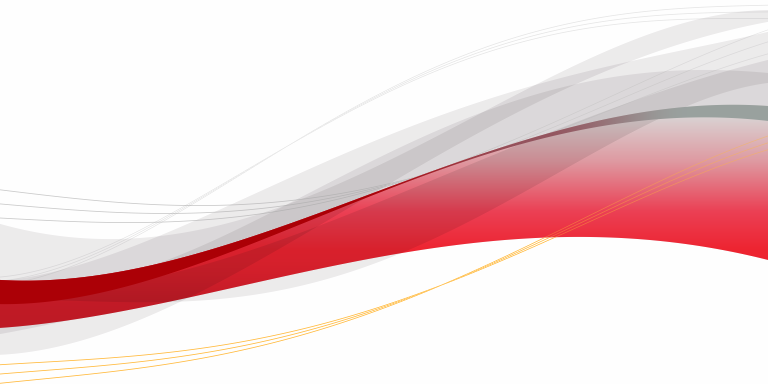
Give the GLSL for this background, as a WebGL 1 fragment shader.

```glsl
precision highp float;
uniform vec2 u_resolution;

// Curve heights at five evenly spaced columns, left to right
#define BODY_TOP       0.271, 0.336, 0.508, 0.672, 0.724
#define BODY_BOTTOM    0.146, 0.227, 0.333, 0.383, 0.323
#define RIBBON_BOTTOM  0.208, 0.307, 0.503, 0.659, 0.685
#define SWEEP_TOP      0.417, 0.398, 0.576, 0.831, 0.974
#define SWEEP_BOTTOM   0.076, 0.229, 0.513, 0.781, 0.943
#define RISE_TOP       0.268, 0.422, 0.643, 0.807, 0.917
#define SHELF_TOP      0.271, 0.349, 0.596, 0.781, 0.810
#define SHELF_BOTTOM   0.130, 0.245, 0.375, 0.479, 0.531
#define CROSS_TOP      0.245, 0.302, 0.479, 0.682, 0.844
#define CROSS_BOTTOM   0.219, 0.216, 0.323, 0.576, 0.784
#define GOLD_PATH      0.026, 0.076, 0.201, 0.414, 0.628
#define GREY_PATH      0.469, 0.445, 0.516, 0.693, 0.891
#define PALE_PATH      0.268, 0.471, 0.758, 0.932, 0.969

const vec3 PAPER = vec3(0.998);
const vec3 VEIL = vec3(0.928, 0.922, 0.925);
const vec3 SILVER = vec3(0.85, 0.83, 0.83);
const vec3 ROSE = vec3(0.87, 0.60, 0.63);
const vec3 CORAL = vec3(0.92, 0.25, 0.33);
const vec3 SCARLET = vec3(0.93, 0.14, 0.19);
const vec3 CRIMSON = vec3(0.82, 0.11, 0.16);
const vec3 RIBBON_RED = vec3(0.67, 0.0, 0.025);
const vec3 RIBBON_MAUVE = vec3(0.58, 0.33, 0.37);
const vec3 RIBBON_STEEL = vec3(0.60, 0.63, 0.62);
const vec3 GOLD = vec3(1.0, 0.72, 0.22);
const vec3 THREAD_GREY = vec3(0.66);
const float THREAD_HALF_WIDTH = 0.0011;
const float BODY_SHADE = 0.91;

// Quartic through five heights, x running from 0 to 2
float curve(float x, float a, float b, float c, float d, float e) {
  float t = 2.0 * x;
  float t1 = t - 1.0, t2 = t - 2.0, t3 = t - 3.0, t4 = t - 4.0;
  return a * t1 * t2 * t3 * t4 / 24.0
       - b * t * t2 * t3 * t4 / 6.0
       + c * t * t1 * t3 * t4 / 4.0
       - d * t * t1 * t2 * t4 / 6.0
       + e * t * t1 * t2 * t3 / 24.0;
}

// Smooth coverage between two heights
float band(float y, float bottom, float top) {
  float px = 1.0 / u_resolution.y;
  return clamp((y - bottom) / px + 0.5, 0.0, 1.0)
       * clamp((top - y) / px + 0.5, 0.0, 1.0);
}

// Three fine threads that fan out on both sides of a crossing
float threads(vec2 p, float path, float crossing, float spread) {
  float px = 1.0 / u_resolution.y;
  float ink = 0.0;
  for (int i = -1; i <= 1; i++) {
    float h = path + float(i) * spread * (p.x - crossing);
    float cover = (THREAD_HALF_WIDTH - abs(p.y - h)) / px + 0.5;
    ink = max(ink, clamp(cover, 0.0, min(1.0, 2.0 * THREAD_HALF_WIDTH / px)));
  }
  return ink;
}

vec3 bodyColor(float y) {
  vec3 c = mix(CRIMSON, SCARLET, smoothstep(0.17, 0.35, y));
  c = mix(c, CORAL, clamp((y - 0.35) / 0.10, 0.0, 1.0));
  c = mix(c, ROSE, clamp((y - 0.45) / 0.13, 0.0, 1.0));
  return mix(c, SILVER, clamp((y - 0.58) / 0.12, 0.0, 1.0));
}

void main() {
  vec2 p = gl_FragCoord.xy / u_resolution * vec2(2.0, 1.0);
  float bodyTop = curve(p.x, BODY_TOP);
  float bodyBottom = curve(p.x, BODY_BOTTOM);

  // Overlapping translucent veils
  float sweep = band(p.y, curve(p.x, SWEEP_BOTTOM), curve(p.x, SWEEP_TOP));
  float rise = band(p.y, bodyBottom, curve(p.x, RISE_TOP));
  float shelf = band(p.y, curve(p.x, SHELF_BOTTOM), curve(p.x, SHELF_TOP));
  float cross = band(p.y, curve(p.x, CROSS_BOTTOM), curve(p.x, CROSS_TOP));
  vec3 color = PAPER * pow(VEIL, vec3(sweep + rise + shelf + cross));

  // Grey threads
  float grey = threads(p, curve(p.x, GREY_PATH), 1.08, 0.034);
  float pale = threads(p, curve(p.x, PALE_PATH), 0.75, 0.014);
  float greyFade = mix(0.6, 0.25, smoothstep(0.9, 1.5, p.x));
  color = mix(color, THREAD_GREY, grey * greyFade);
  color = mix(color, THREAD_GREY, pale * 0.28);

  // Red body, shaded where veils cross it
  float body = band(p.y, bodyBottom, bodyTop);
  vec3 red = bodyColor(p.y) * pow(BODY_SHADE, sweep + cross);
  color = mix(color, red, body);

  // Dark ribbon along the upper edge
  float ribbon = band(p.y, curve(p.x, RIBBON_BOTTOM), bodyTop);
  vec3 ribbonColor = mix(RIBBON_RED, RIBBON_MAUVE, smoothstep(0.9, 1.4, p.x));
  ribbonColor = mix(ribbonColor, RIBBON_STEEL, smoothstep(1.4, 1.8, p.x));
  color = mix(color, ribbonColor, ribbon);

  // Gold threads, softer over the body
  float gold = threads(p, curve(p.x, GOLD_PATH), 1.15, 0.021);
  color = mix(color, GOLD, gold * mix(0.95, 0.4, body));

  gl_FragColor = vec4(color, 1.0);
}
```
